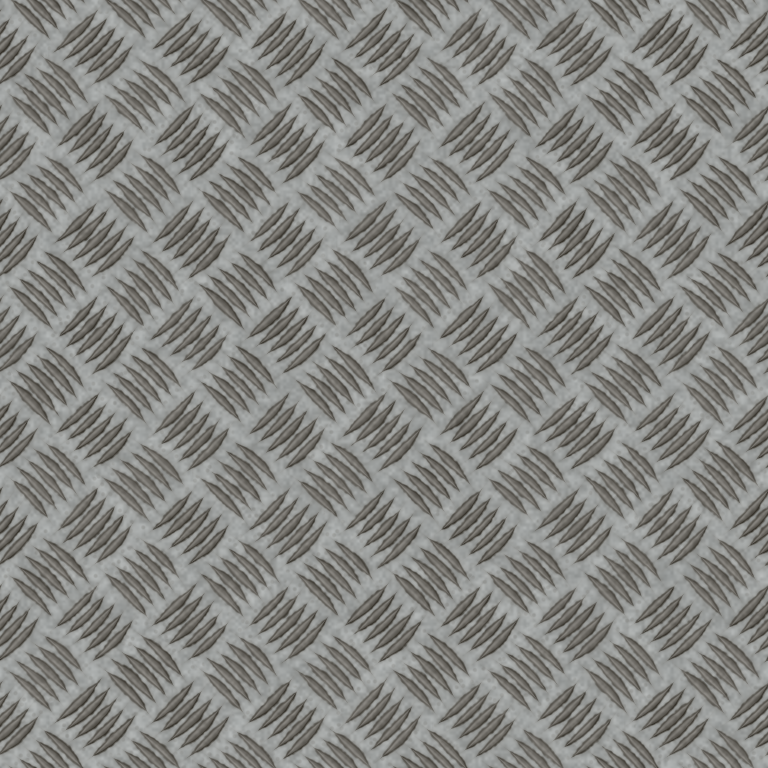
Reproduce this texture procedurally as a Shadertoy shader.

```glsl
// Worn steel tread plate: crossed pads of five lens-shaped ridges, tiling seamlessly.
#define REPEATS 8.0
#define PITCH 0.130
#define HALF_LENGTH 0.285
#define HALF_WIDTH 0.046
#define BOW 0.018
#define ROUGHNESS 0.022
#define GRAIN 0.10
#define PLATE vec3(0.645, 0.658, 0.655)
#define GROOVE vec3(0.53, 0.53, 0.515)
#define RIDGE vec3(0.485, 0.475, 0.455)
#define SHADOW vec3(0.22, 0.205, 0.175)

float hash(vec2 p) {
    vec3 q = fract(vec3(p.xyx) * 0.1031);
    q += dot(q, q.yzx + 33.33);
    return fract((q.x + q.y) * q.z);
}

// Value noise that wraps after a whole number of cells.
float wrapNoise(vec2 uv, float cells) {
    vec2 p = uv * cells, i = floor(p), f = fract(p);
    f = f * f * (3.0 - 2.0 * f);
    vec2 a = mod(i, cells), b = mod(i + 1.0, cells);
    return mix(mix(hash(a), hash(vec2(b.x, a.y)), f.x),
               mix(hash(vec2(a.x, b.y)), hash(b), f.x), f.y);
}

// Distance to the nearest scattered point, wrapping likewise.
float wrapCells(vec2 uv, float cells) {
    vec2 p = uv * cells, i = floor(p), f = fract(p);
    float nearest = 1.0;
    for (int y = -1; y <= 1; y++)
    for (int x = -1; x <= 1; x++) {
        vec2 o = vec2(x, y), id = mod(i + o, cells);
        vec2 point = o + vec2(hash(id + 7.0), hash(id + 61.0));
        nearest = min(nearest, length(point - f));
    }
    return nearest;
}

// Draws one lattice of pads; axis runs along the ridges, depth sets the contrast.
vec3 drawPads(vec3 color, vec2 grid, vec2 axis, float depth, float rough, float pixel) {
    vec2 id = floor(grid + 0.5), p = grid - id;
    id = mod(id, REPEATS) + 17.0 * depth;
    float tilt = (hash(id) - 0.5) * 0.08;
    float wear = depth + (hash(id + 5.0) - 0.5) * 0.22;
    vec2 across = vec2(-axis.y, axis.x) * sign(axis.y * -1.0);
    across *= sign(across.x);
    float u = dot(p, axis), v = dot(p, across) + tilt * u;

    float nearest = 1.0, side = 0.0;
    for (int k = -2; k <= 2; k++) {
        vec2 seed = id + vec2(k * 3 + 40, k + 20);
        float shift = (hash(seed) - 0.5) * 0.035;
        float size = 0.92 + 0.16 * hash(seed + 9.0);
        float x = (u - shift) / (HALF_LENGTH * size);
        float taper = 1.0 - x * x;
        float width = HALF_WIDTH * size * taper;
        float offset = v - float(k) * PITCH - BOW * (taper - 0.6);
        float d = abs(offset) - width;
        if (d < nearest) {
            nearest = d;
            side = offset / max(width, 0.004);
        }
    }
    nearest += rough;

    // Dirt lying between the ridges
    float dirt = exp(-max(nearest, 0.0) / 0.028);
    color = mix(color, GROOVE, 0.85 * dirt);

    // Ridge body with a dark outline and a heavier shaded flank
    float rim = smoothstep(-0.026, 0.0, nearest);
    float flank = smoothstep(-0.1, 0.9, side);
    float shade = clamp((0.18 + 0.50 * rim + 0.42 * flank) * wear, 0.0, 1.0);
    vec3 ridge = mix(RIDGE, SHADOW, shade);
    ridge += 0.07 * (1.0 - rim) * smoothstep(0.5, 0.0, abs(side + 0.3));
    float soft = 0.006 + 0.7 * pixel;
    return mix(color, ridge, smoothstep(soft, -soft, nearest));
}

void mainImage(out vec4 fragColor, in vec2 fragCoord) {
    vec2 uv = fragCoord / iResolution.xy;
    vec2 grid = uv * REPEATS;
    float pixel = REPEATS / iResolution.y;

    // Mottled plate with small brown specks
    float fine = wrapNoise(uv, 240.0) - 0.5;
    float medium = wrapNoise(uv, 96.0) - 0.5;
    float broad = wrapNoise(uv, 24.0) - 0.5;
    vec3 color = PLATE + 0.05 * broad + 0.05 * medium;
    float speck = smoothstep(0.28, 0.08, wrapCells(uv, 72.0));
    color = mix(color, GROOVE, 0.45 * speck * smoothstep(-0.1, 0.3, medium + broad));

    // Two crossed lattices, half a repeat apart
    float rough = ROUGHNESS * (0.6 * medium + 0.4 * fine);
    vec2 rising = vec2(0.70711), falling = vec2(0.70711, -0.70711);
    color = drawPads(color, grid - vec2(0.0, 0.5), rising, 1.0, rough, pixel);
    color = drawPads(color, grid - vec2(0.5, 0.0), falling, 0.72, rough, pixel);

    color += GRAIN * (0.7 * fine + 0.3 * medium);
    fragColor = vec4(clamp(color, 0.0, 1.0), 1.0);
}
```
